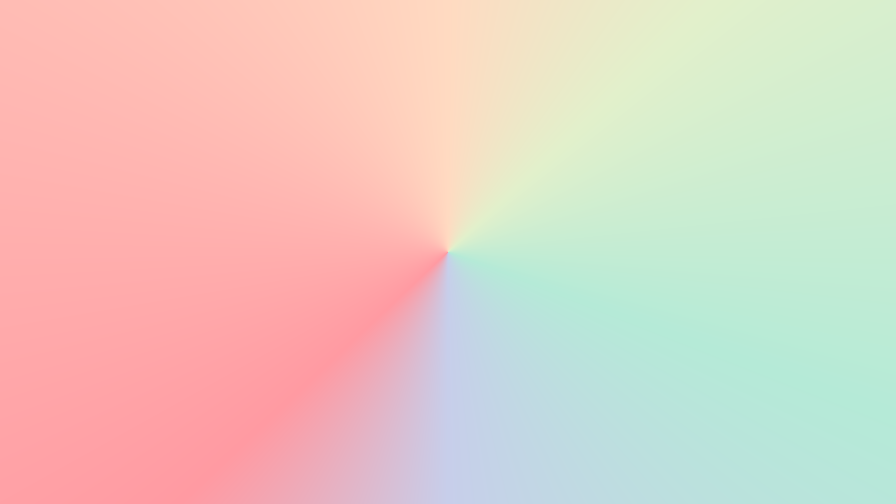
Write a WebGL 2 fragment shader that draws this background.

```glsl
#version 300 es
precision highp float;

uniform vec2 u_resolution;
out vec4 fragColor;

#define CENTER vec2(0.5, 0.5)
#define PEACH vec3(1.0, 0.855, 0.757)
#define LIME vec3(0.886, 0.941, 0.796)
#define MINT vec3(0.710, 0.918, 0.843)
#define LAVENDER vec3(0.780, 0.808, 0.918)
#define ROSE vec3(1.0, 0.604, 0.635)
#define SALMON vec3(1.0, 0.718, 0.698)

const float TAU = 6.2831853;
const int STOPS = 7;

// Stop positions in turns, clockwise from straight up
const float stopTurn[STOPS] = float[](0.0, 0.13, 0.305, 0.5, 0.63, 0.805, 1.0);
const vec3 stopColor[STOPS] = vec3[](PEACH, LIME, MINT, LAVENDER, ROSE, SALMON, PEACH);

// Piecewise linear colour wheel; first and last stops agree, so it has no seam
vec3 conicGradient(float turn) {
    vec3 color = stopColor[0];
    for (int i = 1; i < STOPS; i++) {
        float blend = (turn - stopTurn[i - 1]) / (stopTurn[i] - stopTurn[i - 1]);
        color = mix(color, stopColor[i], clamp(blend, 0.0, 1.0));
    }
    return color;
}

void main() {
    // Height-based units keep the angles true at any aspect ratio
    vec2 fromCenter = (gl_FragCoord.xy - CENTER * u_resolution) / u_resolution.y;
    float turn = fract(atan(fromCenter.x, fromCenter.y) / TAU);
    fragColor = vec4(conicGradient(turn), 1.0);
}
```
